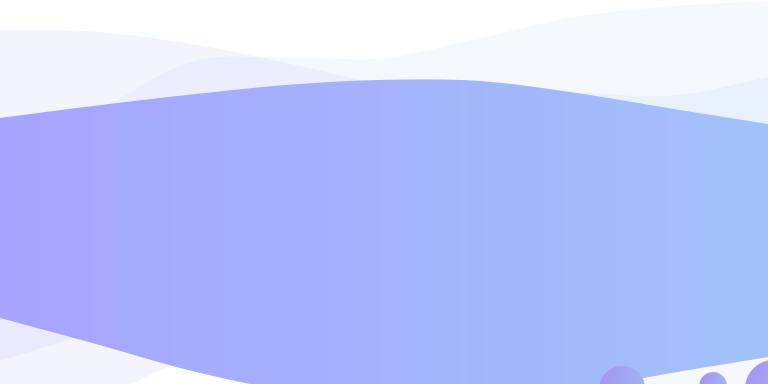
Give the GLSL for this background, as a Shadertoy shader.

```glsl
// A wide lavender-to-blue band with curved edges on white paper.
// Translucent waves tint the paper above and below it; glossy discs sit at the
// lower right. Every edge is a smooth spline over evenly spaced heights.

const int KNOTS = 9;
const float KNOT_SPACING = 0.25;   // in canvas heights

// Edge heights at each knot, left to right
const float BAND_TOP[KNOTS]    = float[](.693, .725, .754, .779, .792, .789, .758, .717, .677);
const float BAND_BOTTOM[KNOTS] = float[](.172, .104, .034, -.018, -.047, -.047, -.016, .029, .070);
const float LEFT_WAVE[KNOTS]   = float[](.922, .917, .885, .835, .776, .714, .65, .60, .60);
const float RIGHT_WAVE[KNOTS]  = float[](.557, .706, .839, .850, .849, .901, .956, .984, .997);
const float LOW_WAVE[KNOTS]    = float[](.60, .65, .68, .70, .76, .783, .761, .751, .799);
const float FOOT_OUTER[KNOTS]  = float[](-.17, -.047, .070, .13, .13, .05, -.05, -.10, -.10);
const float FOOT_INNER[KNOTS]  = float[](.060, .136, .20, .25, .25, .25, .25, .25, .25);

const vec3 WHITE         = vec3(1.0);
const vec3 LAVENDER_TINT = vec3(.957, .957, .998);
const vec3 SKY_TINT      = vec3(.960, .975, 1.0);
const vec3 DEEP_SKY_TINT = vec3(.957, .970, .996);
const vec3 BAND_LEFT     = vec3(.650, .643, .996);
const vec3 BAND_RIGHT    = vec3(.636, .758, .980);
const vec3 DISC_VIOLET   = vec3(.650, .595, .945);
const vec3 DISC_BLUE     = vec3(.630, .710, .970);

// Discs: centre x, centre y, radius
const int DISC_COUNT = 3;
const vec3 DISCS[DISC_COUNT] = vec3[](
    vec3(1.620, -.013, .060), vec3(1.857, -.005, .036), vec3(2.016, -.013, .076));

// Catmull-Rom height at x, with straight extension past both ends
float splineHeight(float x, float h[KNOTS]) {
    float u = x / KNOT_SPACING;
    int i = clamp(int(floor(u)), 0, KNOTS - 2);
    float t = clamp(u - float(i), 0.0, 1.0);
    float b = h[i];
    float c = h[i + 1];
    float a = i > 0 ? h[i - 1] : 2.0 * b - c;
    float d = i < KNOTS - 2 ? h[i + 2] : 2.0 * c - b;
    float m0 = 0.5 * (c - a);
    float m1 = 0.5 * (d - b);
    float k = c - b;
    return b + t * (m0 + t * (3.0 * k - 2.0 * m0 - m1 + t * (m0 + m1 - 2.0 * k)));
}

// One-pixel soft coverage, full where the distance is negative
float coverage(float dist) {
    return clamp(0.5 - dist * iResolution.y, 0.0, 1.0);
}

float below(vec2 p, float h[KNOTS]) {
    return coverage(p.y - splineHeight(p.x, h));
}

float above(vec2 p, float h[KNOTS]) {
    return 1.0 - below(p, h);
}

void mainImage(out vec4 fragColor, in vec2 fragCoord) {
    vec2 p = fragCoord / iResolution.y;
    float across = fragCoord.x / iResolution.x;

    // Translucent waves above the band
    vec3 crown = WHITE;
    crown *= mix(WHITE, LAVENDER_TINT, below(p, LEFT_WAVE));
    crown *= mix(WHITE, SKY_TINT, below(p, RIGHT_WAVE));
    crown *= mix(WHITE, DEEP_SKY_TINT, below(p, LOW_WAVE));

    // Translucent waves below the band
    vec3 foot = WHITE;
    vec3 footTint = mix(LAVENDER_TINT, SKY_TINT, smoothstep(0.3, 0.7, across));
    foot *= mix(WHITE, footTint, above(p, FOOT_OUTER));
    foot *= mix(WHITE, LAVENDER_TINT, above(p, FOOT_INNER));

    // Main band hides the seam between crown and foot
    vec3 color = mix(foot, crown, step(0.4, p.y));
    vec3 band = mix(BAND_LEFT, BAND_RIGHT, across);
    color = mix(color, band, below(p, BAND_TOP) * above(p, BAND_BOTTOM));

    // Discs shaded diagonally from upper left to lower right
    for (int i = 0; i < DISC_COUNT; i++) {
        vec2 q = p - DISCS[i].xy;
        float radius = DISCS[i].z;
        float shade = clamp(0.5 + 0.5 * (q.x - 0.4 * q.y) / radius, 0.0, 1.0);
        color = mix(color, mix(DISC_VIOLET, DISC_BLUE, shade), coverage(length(q) - radius));
    }

    fragColor = vec4(color, 1.0);
}
```
